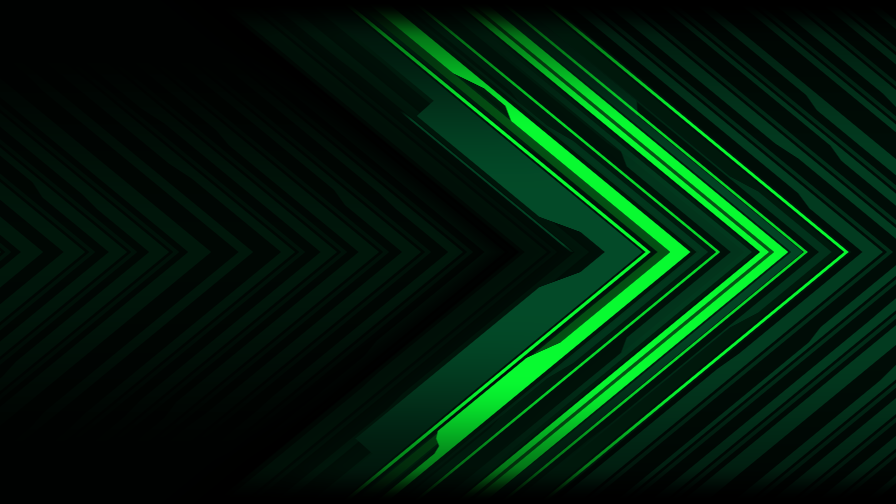
A WebGL 1 fragment shader for this background:

```glsl
precision highp float;
// Nested neon green chevrons pointing right over dark, notched diagonal stripes.
uniform vec2 u_resolution;

#define SLOPE 1.215        // horizontal run of an arm per unit of height
#define PITCH 0.0833       // spacing of the background stripes
#define PHASE 0.33         // stripe offset, in pitches
#define NOTCH 0.03         // length of a slanted step in an edge
#define SHADOW_EDGE 1.03   // tip of the dark fold
#define FRONT_EDGE 1.69    // tip where the right-hand stripes begin
#define BASE vec3(0.0, 0.026, 0.011)
#define MOSS vec3(0.0, 0.105, 0.05)
#define TEAL vec3(0.01, 0.29, 0.155)
#define LEAF vec3(0.02, 0.44, 0.09)
#define NEON vec3(0.03, 0.98, 0.19)

float hash(vec2 p) {
  return fract(sin(dot(p, vec2(127.1, 311.7))) * 4375.85);
}

// Antialiased interval from lo to hi; soft is the edge width.
float band(float c, float lo, float hi, float soft) {
  return clamp((c - lo) / soft + 0.5, 0.0, 1.0)
       * clamp((hi - c) / soft + 0.5, 0.0, 1.0);
}

// Linear step along an arm, used to shift band edges.
float notch(float d, float start) {
  return clamp((d - start) / NOTCH, 0.0, 1.0);
}

// Repeated chevron stripes with a random width and notch in every cell.
float stripes(float c, float d, float side, float soft) {
  float u = c / PITCH - PHASE;
  float cell = floor(u);
  float f = u - cell;
  float e = soft / PITCH;
  float width = hash(vec2(cell, 3.0));
  float start = 0.06 + 0.3 * hash(vec2(cell, side + 7.0));
  float turn = hash(vec2(cell, side + 19.0)) - 0.4;
  float lo = 0.14 + 0.26 * width + 0.35 * turn * notch(d, start);
  float wide = band(f, lo, 0.7, e);
  float thin = band(f, 0.8, 0.94, e) * step(0.35, hash(vec2(cell, 31.0)));
  return max(wide, 0.7 * thin);
}

void main() {
  vec2 p = gl_FragCoord.xy / u_resolution.y;
  p.x += 0.5 * (16.0 / 9.0 - u_resolution.x / u_resolution.y);
  float d = abs(p.y - 0.5);
  float upper = step(0.5, p.y);
  float c = p.x + SLOPE * d;           // constant along each chevron
  float soft = 1.6 / u_resolution.y;
  float rim = 1.0 - smoothstep(0.42, 0.495, d);
  float pattern = stripes(c, d, upper, soft);

  // Dim stripes on the left, running into a black fold.
  float leftFade = 1.0 - smoothstep(0.02, 0.42, d);
  vec3 col = BASE * mix(0.25, 1.0, leftFade);
  col = mix(col, MOSS, 0.75 * pattern * leftFade);
  col *= 1.0 - 0.9 * smoothstep(SHADOW_EDGE - 0.13, SHADOW_EDGE, c);

  // Raised panel between the fold and the front edge.
  float panel = smoothstep(-soft, soft, c - SHADOW_EDGE);
  float lift = smoothstep(SHADOW_EDGE, 1.25, c);
  vec3 panelCol = mix(BASE, MOSS * 0.6, lift) + MOSS * 0.3 * pattern;
  col = mix(col, panelCol * rim, panel);

  // Teal plates beside the bright arms.
  float plateEnd = mix(0.37, 0.27, upper);
  float plateLo = 1.2 - 0.045 * notch(d, 0.04) + 0.07 * notch(d, plateEnd);
  float plate = band(c, plateLo, 1.275, soft);
  float innerLo = 1.45 + 0.025 * notch(d, 0.17);
  plate = max(plate, 0.6 * band(c, innerLo, 1.492, soft));
  plate = max(plate, 0.55 * band(c, 1.382, 1.405 - 0.015 * notch(d, 0.22), soft));
  float outerHi = 1.593 + 0.035 * notch(d, 0.27) * upper;
  plate = max(plate, 0.85 * band(c, 1.57, outerHi, soft));
  plate = max(plate, 0.5 * band(c, 1.625, 1.65 - 0.02 * notch(d, 0.12), soft));
  float plateFade = 1.0 - smoothstep(0.12, 0.46, d);
  col = mix(col, TEAL * mix(0.3, 1.0, plateFade) * rim, plate);

  // Fine highlight on the upper edge of the fold.
  float crease = upper * band(c, 1.132, 1.138, soft) * band(d, 0.005, 0.27, 0.02);
  col = mix(col, TEAL, 0.8 * crease);

  // Brighter stripes filling the right-hand side.
  float front = smoothstep(-soft, soft, c - FRONT_EDGE);
  float rightFade = (1.0 - 0.55 * smoothstep(0.18, 0.5, d)) * rim;
  vec3 rightCol = mix(MOSS * 0.45, TEAL * 0.78, pattern) * rightFade;
  col = mix(col, rightCol, front);

  // Neon arms: two heavy bars whose inner edges step in and out.
  float bulge = notch(d, 0.18) - notch(d, 0.355);
  float gap = notch(d, 0.26) - notch(d, 0.325);
  float barLo = 1.33 + mix(-0.03 * bulge, 0.025 * gap, upper);
  barLo += 0.018 * notch(d, 0.37) * (1.0 - upper);
  float neon = band(c, barLo, 1.37, soft);
  neon = max(neon, band(c, 1.508, 1.526, soft));
  neon = max(neon, band(c, 1.536, 1.564, soft));

  // Thin outlines.
  neon = max(neon, band(c, 1.281, 1.291, soft));
  neon = max(neon, 0.85 * band(c, 1.421, 1.429, soft));
  neon = max(neon, 0.85 * band(c, 1.595, 1.603, soft));
  neon = max(neon, band(c, 1.675, 1.684, soft));

  // Deep green edging and a faint halo around the heavy bars.
  float armFade = mix(1.0, 0.4, smoothstep(0.24, 0.48, d)) * rim;
  float edging = max(band(c, 1.305, 1.33, soft), band(c, 1.526, 1.536, soft));
  col = mix(col, LEAF * armFade, 0.6 * edging);
  float halo = exp(-45.0 * abs(c - 1.35)) + exp(-45.0 * abs(c - 1.535));
  col += LEAF * 0.12 * halo * armFade;
  col = mix(col, NEON * armFade, neon);

  gl_FragColor = vec4(col, 1.0);
}
```
